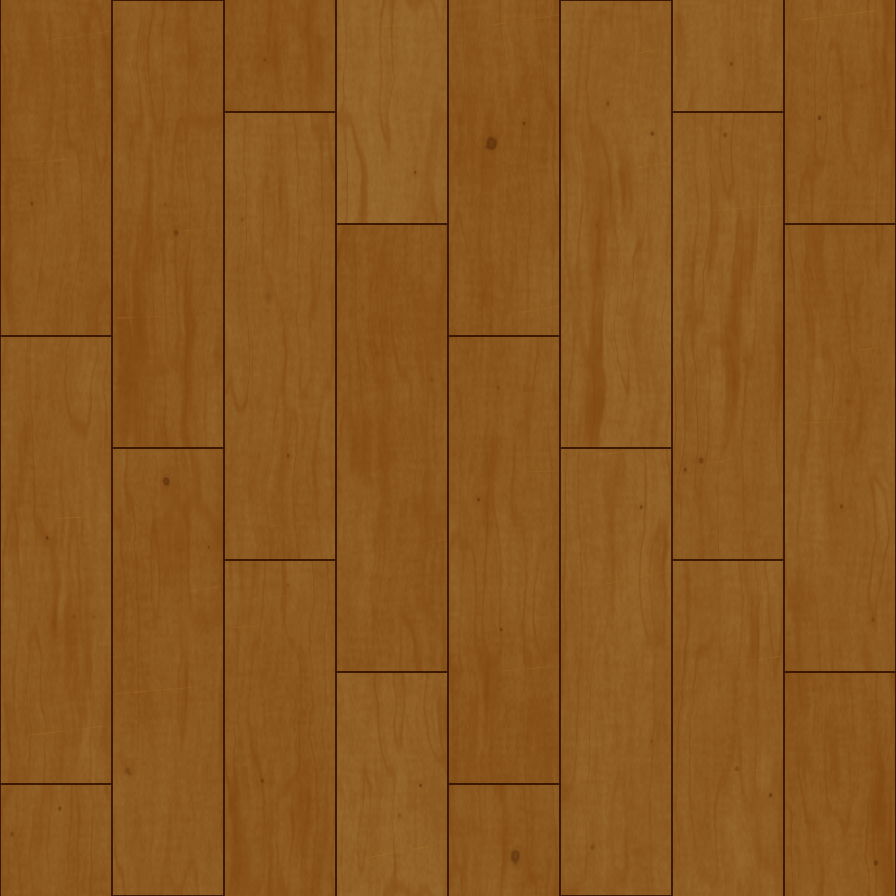
Reproduce this texture procedurally as a Shadertoy shader.

```glsl
// Varnished wooden floor: eight columns of upright planks, each half the canvas
// tall and stepped by a quarter plank from its neighbour. Layered value noise
// makes the grain; hashed loops add knots and scratches; thin dark seams divide.

const float COLUMNS = 8.0;
const float PLANK_LENGTH = 4.0;      // in plank widths
const float SEAM_HALF_WIDTH = 0.008; // in plank widths

const vec3 DEEP_WOOD = vec3(0.50, 0.28, 0.065);
const vec3 PALE_WOOD = vec3(0.585, 0.402, 0.172);
const vec3 RUST = vec3(0.49, 0.255, 0.045);
const vec3 KNOT_BROWN = vec3(0.32, 0.15, 0.025);
const vec3 SCRATCH_GOLD = vec3(0.68, 0.46, 0.17);
const vec3 SEAM_BROWN = vec3(0.20, 0.065, 0.01);

float hash(vec2 p) {
    vec3 q = fract(p.xyx * 0.1031);
    q += dot(q, q.yzx + 33.33);
    return fract((q.x + q.y) * q.z);
}

// Random value number k of one plank
float plankRandom(vec2 id, float k) {
    return hash(id * 17.0 + vec2(k * 3.7, k * 1.3) + 5.0);
}

float noise(vec2 p) {
    vec2 i = floor(p), f = fract(p);
    f = f * f * (3.0 - 2.0 * f);
    float low = mix(hash(i), hash(i + vec2(1, 0)), f.x);
    float high = mix(hash(i + vec2(0, 1)), hash(i + vec2(1, 1)), f.x);
    return mix(low, high, f.y);
}

float fbm(vec2 p) {
    float sum = 0.0, weight = 0.533;
    for (int i = 0; i < 4; i++) {
        sum += weight * noise(p);
        p = p * 2.03 + 11.7;
        weight *= 0.5;
    }
    return sum;
}

float segmentDistance(vec2 p, vec2 a, vec2 b) {
    vec2 along = b - a;
    float t = clamp(dot(p - a, along) / dot(along, along), 0.0, 1.0);
    return length(p - a - along * t);
}

// Coverage of a stroke at distance d from its centre line
float stroke(float d, float halfWidth, float pixel) {
    return clamp((halfWidth - d) / pixel + 0.5, 0.0, 1.0);
}

// Plank tone, clouds, streaks, fibres, cross ripples, pores and rusty lines
vec3 grain(vec2 p, vec2 id) {
    vec2 shift = 90.0 * vec2(plankRandom(id, 1.0), plankRandom(id, 2.0));
    float cloud = fbm(p * vec2(1.6, 0.8) + shift);
    float bend = p.x + 0.13 * fbm(p * vec2(1.5, 1.6) + shift.yx);
    float streak = fbm(vec2(bend * 9.0, p.y * 0.8) + shift);
    float fibre = noise(vec2(bend * 34.0, p.y * 4.0) + shift);
    float ripple = noise(p * vec2(7.0, 26.0) + shift);
    float pores = noise(p * vec2(58.0, 30.0) + shift);
    float tone = 0.62 + 0.36 * (plankRandom(id, 3.0) - 0.5)
        + 0.5 * (cloud - 0.5) + 0.3 * (streak - 0.5) + 0.2 * (fibre - 0.5)
        + 0.14 * (ripple - 0.5) + 0.22 * (pores - 0.5);
    vec3 color = mix(DEEP_WOOD, PALE_WOOD, tone);

    float patchy = smoothstep(0.45, 0.75, fbm(p * vec2(1.5, 0.9) + shift + 47.0));
    float vein = fbm(vec2(bend * 8.0, p.y * 0.6) + shift.yx + 31.0);
    color = mix(color, RUST, smoothstep(0.5, 0.8, vein) * (0.1 + 0.5 * patchy));

    // Thin wavering lines follow the level curves of stretched noise
    float level = noise(vec2(bend * 9.0, p.y * 0.9) + shift + 63.0);
    float line = 1.0 - smoothstep(0.0, 0.09, abs(level - 0.5));
    return mix(color, RUST, line * (0.12 + 0.3 * noise(p * vec2(4.0, 2.0) + shift)));
}

// Sparse oval knots, mostly tiny, with a rusty halo of faint rings
vec3 addKnots(vec3 color, vec2 p, vec2 id) {
    for (float k = 10.0; k < 25.0; k += 5.0) {
        vec2 center = vec2(mix(0.1, 0.9, plankRandom(id, k)),
                           PLANK_LENGTH * mix(0.04, 0.96, plankRandom(id, k + 1.0)));
        float radius = mix(0.014, 0.05, pow(plankRandom(id, k + 2.0), 5.0));
        float wobble = 0.7 * (noise(p * 25.0 + k) - 0.5);
        float d = length((p - center) / vec2(1.0, 1.35)) / radius + wobble;
        float rings = (0.6 + 0.4 * cos(d * 4.5)) * exp(-0.6 * d);
        color = mix(color, RUST, 0.5 * rings);
        float core = (1.0 - smoothstep(0.5, 1.2, d)) * mix(0.4, 0.75, smoothstep(0.1, 0.7, d));
        color = mix(color, KNOT_BROWN, core * mix(0.2, 1.0, plankRandom(id, k + 3.0)));
    }
    return color;
}

// Fine pale scratches, nearly level and broken along their length
vec3 addScratches(vec3 color, vec2 p, vec2 id, float pixel) {
    for (float k = 40.0; k < 50.0; k += 5.0) {
        vec2 start = vec2(plankRandom(id, k) * 0.7, PLANK_LENGTH * plankRandom(id, k + 1.0));
        float reach = mix(0.15, 0.7, plankRandom(id, k + 2.0));
        vec2 end = start + reach * vec2(1.0, mix(0.02, 0.22, plankRandom(id, k + 3.0)));
        float d = segmentDistance(p, start, end) + 0.006 * noise(p * 14.0);
        color = mix(color, SCRATCH_GOLD, 0.5 * stroke(d, 0.006, pixel) * noise(p * 9.0 + k));
    }
    return color;
}

void mainImage(out vec4 fragColor, in vec2 fragCoord) {
    vec2 q = fragCoord / iResolution.xy * COLUMNS;
    float pixel = COLUMNS / min(iResolution.x, iResolution.y);

    // Plank index and position inside the plank, stepping down to the right
    float climb = q.y + floor(q.x) - 1.0;
    vec2 id = vec2(floor(q.x), mod(floor(climb / PLANK_LENGTH), 2.0));
    vec2 p = vec2(fract(q.x), mod(climb, PLANK_LENGTH));
    vec3 color = addKnots(grain(p, id), p, id);
    color = addScratches(color, p, id, pixel);

    // Seams
    vec2 gap = min(p, vec2(1.0, PLANK_LENGTH) - p);
    float seam = stroke(min(gap.x, gap.y), SEAM_HALF_WIDTH, pixel);
    fragColor = vec4(mix(color, SEAM_BROWN, seam), 1.0);
}
```
